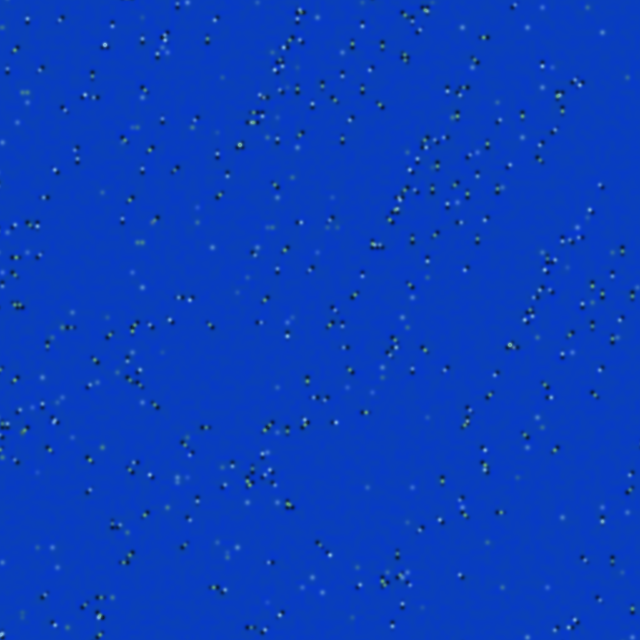
Give the GLSL for this texture, as a WebGL 1 fragment shader.

```glsl
precision highp float;
uniform vec2 u_resolution;

float hash(vec2 p) {
  return fract(sin(dot(p, vec2(127.1, 311.7))) * 43758.5453);
}

// Round soft spot
float spot(vec2 offset, float sharpness) {
  return exp(-dot(offset, offset) * sharpness);
}

// Layered sines make some regions slightly more crowded
float crowding(vec2 cell) {
  vec2 p = cell / 128.0;
  return 1.0 + 0.2 * sin(p.x * 17.0 + 2.0 * sin(p.y * 9.0))
             + 0.2 * sin(p.y * 23.0 + 3.0 * sin(p.x * 7.0));
}

void main() {
  vec2 p = gl_FragCoord.xy / u_resolution * 128.0;
  vec2 home = floor(p);
  float grain = 0.0;
  float pit = 0.0;
  float halo = 0.0;
  float glint = 0.0;
  vec3 glintColor = vec3(0.0);

  for (int j = -2; j <= 2; j++) {
    for (int i = -2; i <= 2; i++) {
      vec2 cell = home + vec2(float(i), float(j));
      vec2 d = p - cell - 0.5;
      float kind = hash(cell) / crowding(cell);
      float tone = hash(cell + 37.3);
      grain += (hash(cell + 71.9) * 2.0 - 1.0) * spot(d, 2.6);

      vec3 tint = mix(vec3(0.58, 0.8, 0.92), vec3(0.45, 0.72, 0.48), step(0.6, tone));
      float light = 0.0;
      if (kind < 0.0105) {
        // Dark pit with a small bright glint on one side
        float angle = floor(hash(cell + 13.7) * 8.0) * 0.7854;
        vec2 side = vec2(cos(angle), sin(angle));
        pit += (0.75 + 0.25 * tone) * spot(d, 4.0);
        pit += 0.6 * tone * spot(d - side * 1.4, 4.5);
        halo += spot(d, 0.4);
        light = (0.45 + 0.45 * hash(cell + 5.1)) * spot(d - side * 0.75, 5.5);
      } else if (kind < 0.021) {
        // Faint lone speck
        light = (0.15 + 0.38 * hash(cell + 5.1)) * spot(d, 3.6);
        halo += 0.6 * spot(d, 0.4);
      }
      glint += light;
      glintColor += tint * light;
    }
  }

  // Blue ground with fine mottling, stronger around the specks
  vec3 color = vec3(0.033, 0.241, 0.743);
  color += vec3(-0.005, -0.012, 0.032) * grain * (0.9 + 1.4 * halo);
  color = mix(color, vec3(0.01, 0.08, 0.2), min(pit, 1.0) * 0.92);
  color = mix(color, glintColor / max(glint, 0.0001), min(glint, 0.85));
  gl_FragColor = vec4(color, 1.0);
}
```
